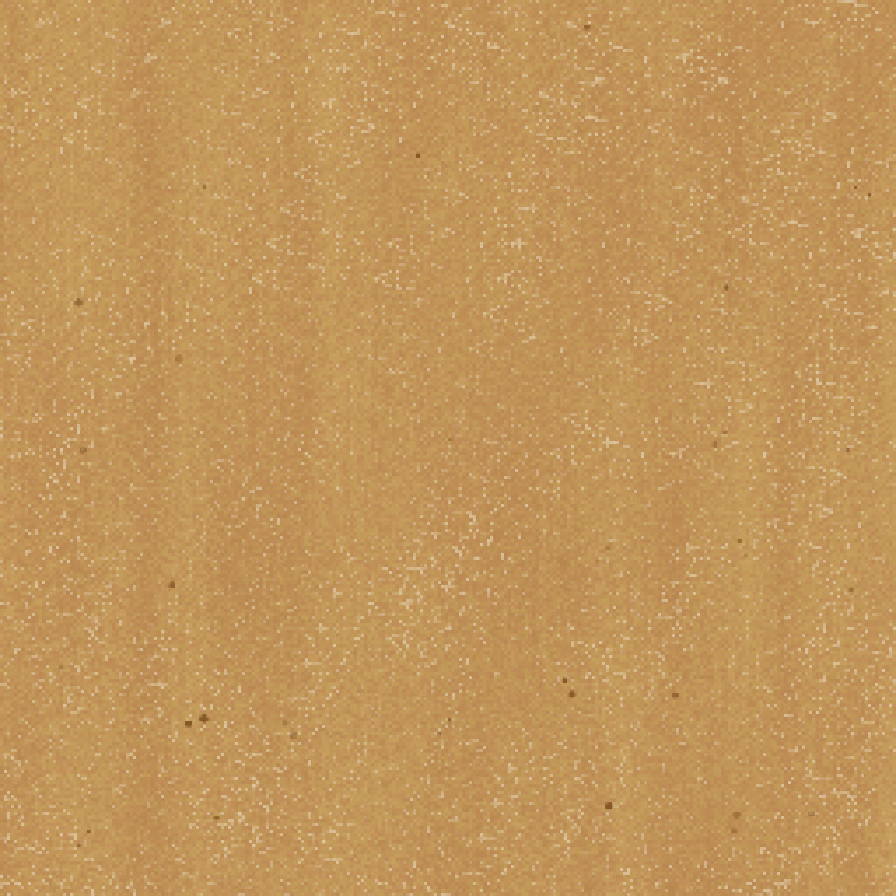
Reproduce this texture procedurally as a Shadertoy shader.

```glsl
// Tan kraft cardboard with fine two-tone grain, pale flecks and a few dark specks.

float hash(vec2 p) {
    return fract(sin(dot(p, vec2(127.1, 311.7))) * 43758.5453);
}

float valueNoise(vec2 p) {
    vec2 cell = floor(p);
    vec2 f = fract(p);
    f = f * f * (3.0 - 2.0 * f);
    return mix(mix(hash(cell), hash(cell + vec2(1.0, 0.0)), f.x),
               mix(hash(cell + vec2(0.0, 1.0)), hash(cell + 1.0), f.x), f.y);
}

float fbm(vec2 p) {
    float sum = 0.0;
    float weight = 0.5;
    for (int i = 0; i < 4; i++) {
        sum += weight * valueNoise(p);
        p = p * 2.03 + 17.3;
        weight *= 0.5;
    }
    return sum / 0.9375;
}

// Random value per grain with narrow, smoothed borders between grains
float grain(vec2 p, float seed) {
    vec2 cell = floor(p - 0.5);
    vec2 f = smoothstep(0.35, 0.65, fract(p - 0.5));
    cell += seed;
    return mix(mix(hash(cell), hash(cell + vec2(1.0, 0.0)), f.x),
               mix(hash(cell + vec2(0.0, 1.0)), hash(cell + 1.0), f.x), f.y);
}

// Sparse dark specks, some with a smaller companion
float specks(vec2 uv) {
    vec2 cell = floor(uv * 7.0);
    if (hash(cell + 5.2) > 0.6) return 0.0;
    vec2 center = (cell + 0.2 + 0.6 * vec2(hash(cell + 1.7), hash(cell + 8.4))) / 7.0;
    float size = hash(cell + 3.9);
    float strength = mix(0.35, 0.9, hash(cell + 6.1));
    float mask = 0.0;
    for (int i = 0; i < 2; i++) {
        float radius = mix(0.0022, 0.0048, size * size) * (1.0 - 0.2 * float(i));
        float d = length(uv - center) - radius;
        mask = max(mask, strength * (1.0 - smoothstep(-0.0012, 0.0012, d)));
        if (hash(cell + 9.6) > 0.4) break;
        float angle = 6.2832 * hash(cell + 2.8);
        center += 0.018 * vec2(cos(angle), sin(angle));
    }
    return mask;
}

void mainImage(out vec4 fragColor, in vec2 fragCoord) {
    vec2 uv = fragCoord / iResolution.y;
    vec2 grid = uv * 256.0;

    // Broad mottling and faint vertical streaks
    float cloud = fbm(uv * 9.0 + 4.0);
    float streak = fbm(vec2(uv.x * 24.0, uv.y * 2.5) + 31.0);

    // Orange and yellow fibres
    float hue = grain(grid, 11.0) + 0.7 * (streak - 0.5) + 0.4 * (cloud - 0.5);
    vec3 color = mix(vec3(0.745, 0.552, 0.337), vec3(0.765, 0.608, 0.352),
                     smoothstep(0.05, 0.95, hue));
    color += 0.035 * (grain(grid, 53.0) - 0.5) + 0.03 * (streak - 0.5);

    // Pale flecks gathered in loose patches
    float patches = fbm(uv * 14.0 + 60.0);
    float fleck = grain(grid, 97.0) + 0.22 * (patches - 0.5);
    color = mix(color, vec3(0.88, 0.79, 0.65), 0.85 * smoothstep(0.79, 1.05, fleck));

    // Dark specks follow the grain grid
    vec2 snapped = (floor(grid) + 0.5) / 256.0;
    color = mix(color, vec3(0.50, 0.32, 0.13), specks(mix(uv, snapped, 0.7)));

    fragColor = vec4(color, 1.0);
}
```
